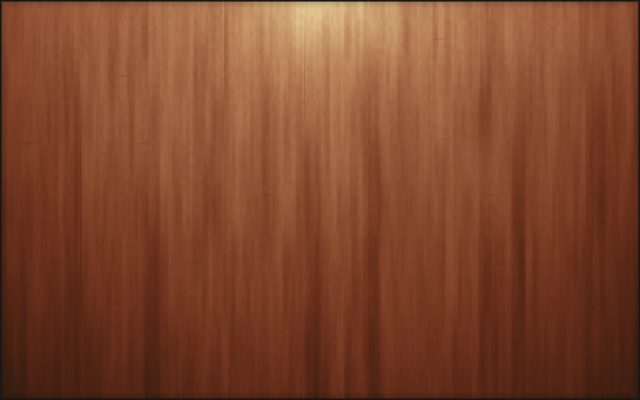
This texture is drawn by a Shadertoy shader. Its source:

```glsl
// Upright reddish-brown wood grain lit by a warm lamp glow from the top centre.

float hash(vec2 p) {
    return fract(sin(dot(p, vec2(127.1, 311.7))) * 43758.5453);
}

// Value noise with narrow blends across x, so that columns read as fibres.
float fibres(vec2 uv, vec2 count) {
    vec2 p = uv * count;
    p.y += 0.0;
    vec2 cell = floor(p);
    vec2 f = fract(p);
    f = vec2(smoothstep(0.25, 0.75, f.x), smoothstep(0.0, 1.0, f.y));
    float low = mix(hash(cell), hash(cell + vec2(1.0, 0.0)), f.x);
    float high = mix(hash(cell + vec2(0.0, 1.0)), hash(cell + vec2(1.0, 1.0)), f.x);
    return mix(low, high, f.y) - 0.5;
}

// Soft-ended vertical band: x centre, half width, lower end, upper end.
float band(vec2 uv, vec4 b) {
    float across = 1.0 - smoothstep(b.y * 0.65, b.y * 1.35, abs(uv.x - b.x));
    float along = smoothstep(b.z - 0.12, b.z + 0.12, uv.y)
                * (1.0 - smoothstep(b.w - 0.12, b.w + 0.12, uv.y));
    return across * along;
}

// Broad lighting: vertical falloff, darker sides, lamp glow.
float lighting(vec2 uv) {
    float light = 0.37 + 0.43 * uv.y - 0.12 * uv.y * uv.y;
    light -= 0.15 * pow(abs(2.0 * uv.x - 1.0), 2.6);
    vec2 wide = (uv - vec2(0.52, 1.02)) / vec2(0.20, 0.28);
    vec2 core = (uv - vec2(0.515, 1.02)) / vec2(0.085, 0.14);
    return light + 0.08 * exp(-dot(wide, wide)) + 0.12 * exp(-dot(core, core));
}

float darkBands(vec2 uv) {
    vec4 bands[9] = vec4[9](
        vec4(0.112, 0.012, 0.05, 0.85), vec4(0.238, 0.012, -0.2, 0.48),
        vec4(0.313, 0.012, 0.32, 0.90), vec4(0.489, 0.012, -0.2, 0.70),
        vec4(0.585, 0.010, -0.2, 0.78), vec4(0.758, 0.010, 0.66, 0.82),
        vec4(0.763, 0.014, 0.02, 0.45), vec4(0.810, 0.011, 0.05, 0.68),
        vec4(0.935, 0.012, 0.42, 0.74));
    float total = 0.0;
    for (int i = 0; i < 9; i++) total += band(uv, bands[i]);
    return total;
}

// Hairline vertical marks and a few short level scratches.
float fineMarks(vec2 uv) {
    float marks = 0.05 * band(uv, vec4(0.349, 0.0014, 0.78, 1.1))
                + 0.04 * band(uv, vec4(0.675, 0.0014, 0.78, 1.1))
                - 0.08 * band(uv, vec4(0.476, 0.0014, 0.72, 0.88))
                - 0.05 * band(uv, vec4(0.126, 0.0014, 0.25, 0.70));
    for (int i = 0; i < 10; i++) {
        float id = float(i);
        vec2 d = abs(uv - vec2(hash(vec2(id, 3.0)), hash(vec2(id, 8.0))));
        marks -= 0.03 * smoothstep(0.014, 0.006, d.x) * smoothstep(0.003, 0.0008, d.y);
    }
    return marks;
}

void mainImage(out vec4 fragColor, in vec2 fragCoord) {
    vec2 uv = fragCoord / iResolution.xy;
    float light = lighting(uv);

    // Layers of grain, from wide boards to fine threads.
    float grain = 0.050 * fibres(uv, vec2(38.0, 1.6))
                + 0.060 * fibres(uv + 3.7, vec2(95.0, 5.0))
                + 0.045 * fibres(uv + 7.3, vec2(170.0, 9.0))
                + 0.022 * fibres(uv + 1.9, vec2(260.0, 70.0));
    float tone = light + grain * (0.45 + light);
    tone -= 0.055 * darkBands(uv);
    tone += 0.035 * band(uv, vec4(0.260, 0.009, 0.42, 0.80));
    tone += 0.040 * band(uv, vec4(0.466, 0.010, 0.88, 1.2));
    tone += fineMarks(uv);
    tone = clamp(tone, 0.2, 0.88);

    // Tone to wood colour: green and blue rise faster in the highlights.
    vec3 wood = vec3(tone,
                     (1.31 * tone - 0.455) * tone + 0.154,
                     (1.087 * tone - 0.463) * tone + 0.116);

    // Thin charcoal frame, with a faint shade just inside it.
    vec2 inset = min(uv, 1.0 - uv) * vec2(iResolution.x / iResolution.y, 1.0);
    float edge = min(inset.x, inset.y);
    wood *= 0.86 + 0.14 * smoothstep(0.003, 0.025, edge);
    float blur = 0.6 / iResolution.y;
    float inside = smoothstep(0.004 - blur, 0.004 + blur, edge);
    fragColor = vec4(mix(vec3(0.09), wood, inside), 1.0);
}
```
